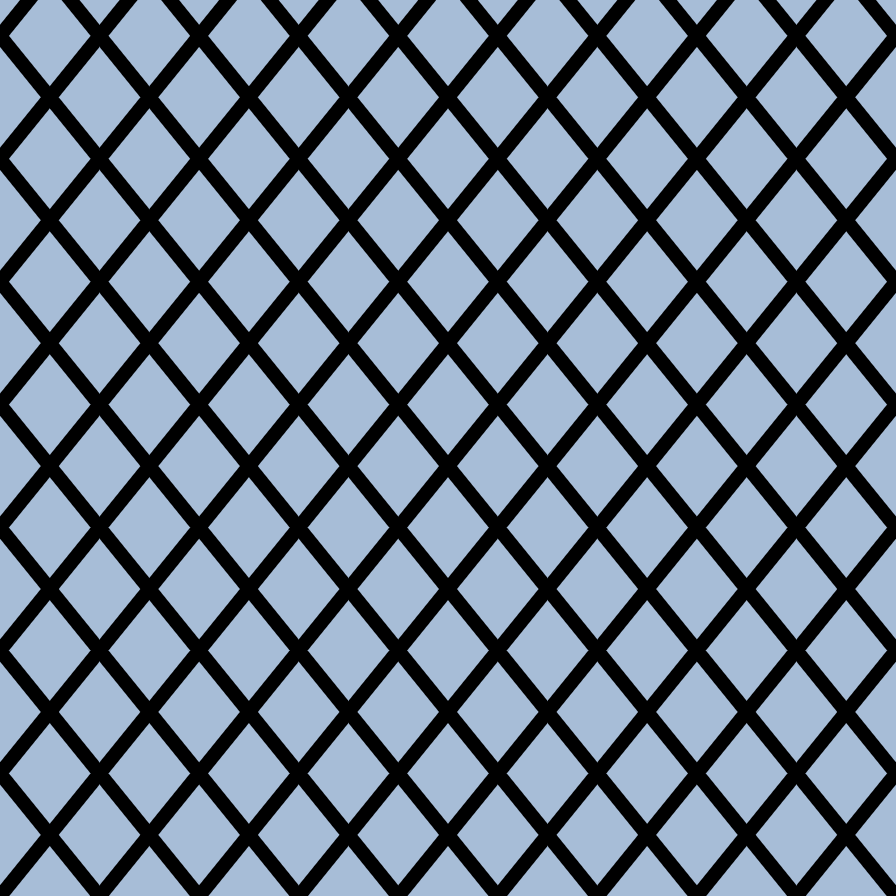
A WebGL 2 fragment shader for this pattern:

```glsl
#version 300 es
precision highp float;

uniform vec2 u_resolution;
out vec4 fragColor;

// Distance to the nearest of two crossing families of parallel lines
float latticeDistance(vec2 p, vec2 cell) {
    vec2 q = p / cell;
    vec2 diagonals = vec2(q.x + q.y, q.x - q.y);
    vec2 d = abs(fract(diagonals + 0.5) - 0.5) / length(1.0 / cell);
    return min(d.x, d.y);
}

void main() {
    vec2 p = gl_FragCoord.xy / u_resolution.y;
    float pixel = 1.0 / u_resolution.y;

    // Nine diamonds across, each slightly taller than wide
    float d = latticeDistance(p + vec2(0.0, 0.0004), vec2(1.0 / 9.0, 0.1372));

    // Black bars with a one-pixel soft edge over flat blue
    float bar = 1.0 - clamp((d - 0.0078) / pixel + 0.5, 0.0, 1.0);
    vec3 paleBlue = vec3(0.655, 0.74, 0.845);
    fragColor = vec4(mix(paleBlue, vec3(0.0), bar), 1.0);
}
```
